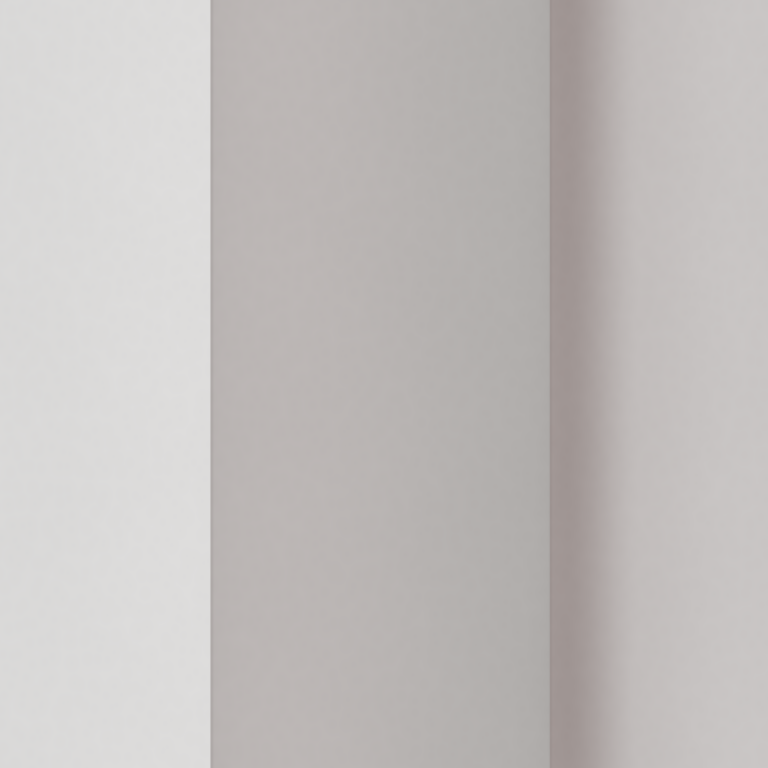
Give the GLSL for this background, as a Shadertoy shader.

```glsl
// Three upright matte panels in soft grey light: a pale wall, a mid-grey face
// and a recess with a warm shadow at its inner corner. Each panel is a gradient
// across x; cellular noise and layered sines add a faint plaster mottling.

const float LEFT_EDGE = 0.274;
const float RIGHT_EDGE = 0.716;

vec2 hash2(vec2 cell) {
    vec2 q = vec2(dot(cell, vec2(127.1, 311.7)), dot(cell, vec2(269.5, 183.3)));
    return fract(sin(q) * 43758.5);
}

// Distance to the nearest scattered feature point
float cellular(vec2 p) {
    vec2 base = floor(p);
    float nearest = 2.0;
    for (int y = -1; y <= 1; y++) {
        for (int x = -1; x <= 1; x++) {
            vec2 cell = base + vec2(x, y);
            nearest = min(nearest, distance(p, cell + hash2(cell)));
        }
    }
    return nearest;
}

float plasterGrain(vec2 uv) {
    float mottling = cellular(uv * vec2(60.0, 48.0)) - 0.5;
    float waves = sin(uv.x * 17.0 + 2.0 * sin(uv.y * 9.0)) * sin(uv.y * 13.0 + uv.x * 5.0);
    return 0.008 * mottling + 0.002 * waves;
}

// Pale wall, slightly brighter toward its edge
vec3 paleWall(vec2 uv) {
    vec3 outer = vec3(0.852, 0.849, 0.846);
    vec3 inner = vec3(0.867, 0.863, 0.860);
    return mix(outer, inner, smoothstep(0.0, LEFT_EDGE, uv.x));
}

// Mid-grey face, darkening gently toward the recess
vec3 greyFace(vec2 uv) {
    vec3 lit = vec3(0.737, 0.716, 0.710);
    vec3 shaded = vec3(0.700, 0.688, 0.680);
    vec3 color = mix(lit, shaded, smoothstep(0.36, 0.70, uv.x));
    color -= 0.018 * exp(-(uv.x - LEFT_EDGE) / 0.025);
    color -= 0.022 * exp((uv.x - RIGHT_EDGE) / 0.025);
    return color;
}

// Recess: warm corner shadow that melts into a light wall
vec3 recess(vec2 uv) {
    vec3 shadow = vec3(0.622, 0.582, 0.574);
    vec3 halfTone = vec3(0.757, 0.738, 0.733);
    vec3 lightWall = vec3(0.787, 0.773, 0.769);
    vec3 color = mix(shadow, halfTone, smoothstep(0.735, 0.835, uv.x));
    color = mix(color, lightWall, smoothstep(0.80, 0.97, uv.x));
    float bounce = exp(-(uv.x - RIGHT_EDGE) / 0.012);
    return color + 0.018 * bounce;
}

// Thin soft line along a vertical edge
float edgeLine(float x, float edge, float width) {
    float offset = (x - edge) / width;
    return exp(-offset * offset);
}

void mainImage(out vec4 fragColor, in vec2 fragCoord) {
    vec2 uv = fragCoord / iResolution.xy;
    float soft = max(0.0012, 0.75 / iResolution.x);

    // Panels
    vec3 color = paleWall(uv);
    color = mix(color, greyFace(uv), smoothstep(-soft, soft, uv.x - LEFT_EDGE));
    color = mix(color, recess(uv), smoothstep(-soft, soft, uv.x - RIGHT_EDGE));

    // Corner creases
    color -= 0.035 * edgeLine(uv.x, LEFT_EDGE + 0.002, 0.002);
    color -= 0.025 * edgeLine(uv.x, RIGHT_EDGE + 0.001, 0.002);

    // Surface grain
    color += plasterGrain(uv);
    fragColor = vec4(clamp(color, 0.0, 1.0), 1.0);
}
```
